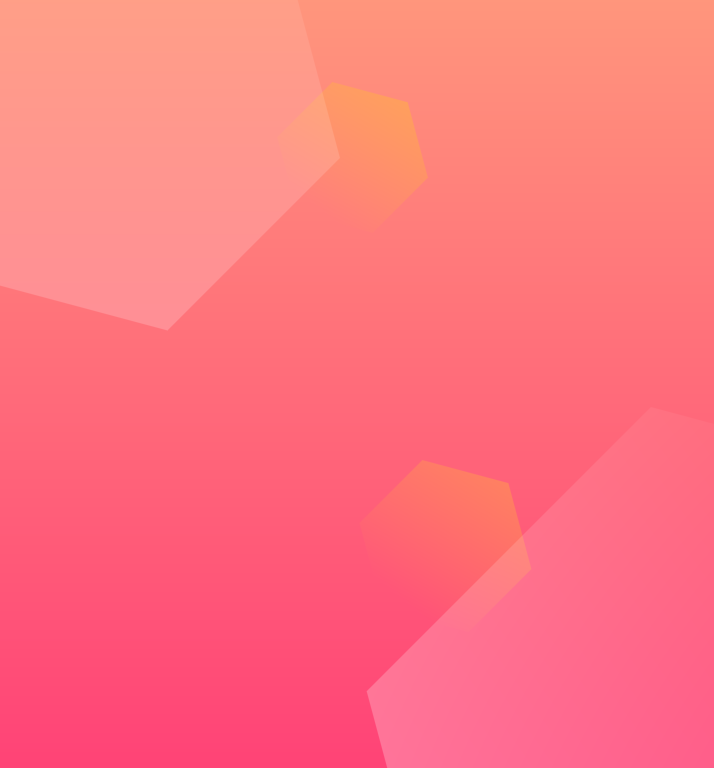
Write a WebGL 1 fragment shader that draws this background.

```glsl
precision highp float;
// Coral to pink vertical gradient with four translucent, tilted hexagons.

uniform vec2 u_resolution;

// Backdrop colours
const vec3 TOP_COLOR = vec3(1.0, 0.587, 0.487);
const vec3 MIDDLE_COLOR = vec3(1.0, 0.422, 0.478);
const vec3 BOTTOM_COLOR = vec3(1.0, 0.262, 0.464);

// Hexagon tints
const vec3 WHITE = vec3(1.0);
const vec3 AMBER = vec3(1.0, 0.72, 0.22);

// Hexagons: center x, center y, circumradius (in canvas heights)
const vec3 SMALL_UPPER = vec3(0.459, 0.795, 0.1016);
const vec3 SMALL_LOWER = vec3(0.580, 0.289, 0.1159);
const vec3 LARGE_UPPER = vec3(0.1358, 0.8766, 0.3177);
const vec3 LARGE_LOWER = vec3(0.983, -0.0355, 0.5234);

// Opacity ramps: slope x, slope y (per radius), value at the center
const vec3 SMALL_UPPER_FADE = vec3(0.16, 0.20, 0.20);
const vec3 SMALL_LOWER_FADE = vec3(0.13, 0.16, 0.16);
const vec3 LARGE_UPPER_FADE = vec3(0.0, -0.09, 0.12);
const vec3 LARGE_LOWER_FADE = vec3(-0.135, -0.119, 0.14);

const float TILT = 0.261799; // 15 degrees clockwise

// Distance to a tilted hexagon, negative inside
float hexagonDistance(vec2 p, float radius) {
  float c = cos(TILT);
  float s = sin(TILT);
  vec2 q = abs(vec2(c * p.x - s * p.y, s * p.x + c * p.y));
  return max(q.y, dot(q, vec2(0.866025, 0.5))) - 0.866025 * radius;
}

// Blends one hexagon with a linear opacity ramp over the base
vec3 addHexagon(vec3 base, vec2 p, vec3 hexagon, vec3 tint, vec3 fade) {
  vec2 local = p - hexagon.xy;
  float pixel = 1.0 / u_resolution.y;
  float distanceToEdge = hexagonDistance(local, hexagon.z);
  float coverage = 1.0 - smoothstep(-0.75 * pixel, 0.75 * pixel, distanceToEdge);
  float opacity = clamp(dot(local / hexagon.z, fade.xy) + fade.z, 0.0, 1.0);
  return mix(base, tint, coverage * opacity);
}

void main() {
  vec2 p = gl_FragCoord.xy / u_resolution.y;

  // Backdrop
  vec3 color = mix(BOTTOM_COLOR, MIDDLE_COLOR, min(2.0 * p.y, 1.0));
  color = mix(color, TOP_COLOR, max(2.0 * p.y - 1.0, 0.0));

  // Amber hexagons below the white ones
  color = addHexagon(color, p, SMALL_UPPER, AMBER, SMALL_UPPER_FADE);
  color = addHexagon(color, p, SMALL_LOWER, AMBER, SMALL_LOWER_FADE);
  color = addHexagon(color, p, LARGE_UPPER, WHITE, LARGE_UPPER_FADE);
  color = addHexagon(color, p, LARGE_LOWER, WHITE, LARGE_LOWER_FADE);

  gl_FragColor = vec4(color, 1.0);
}
```
